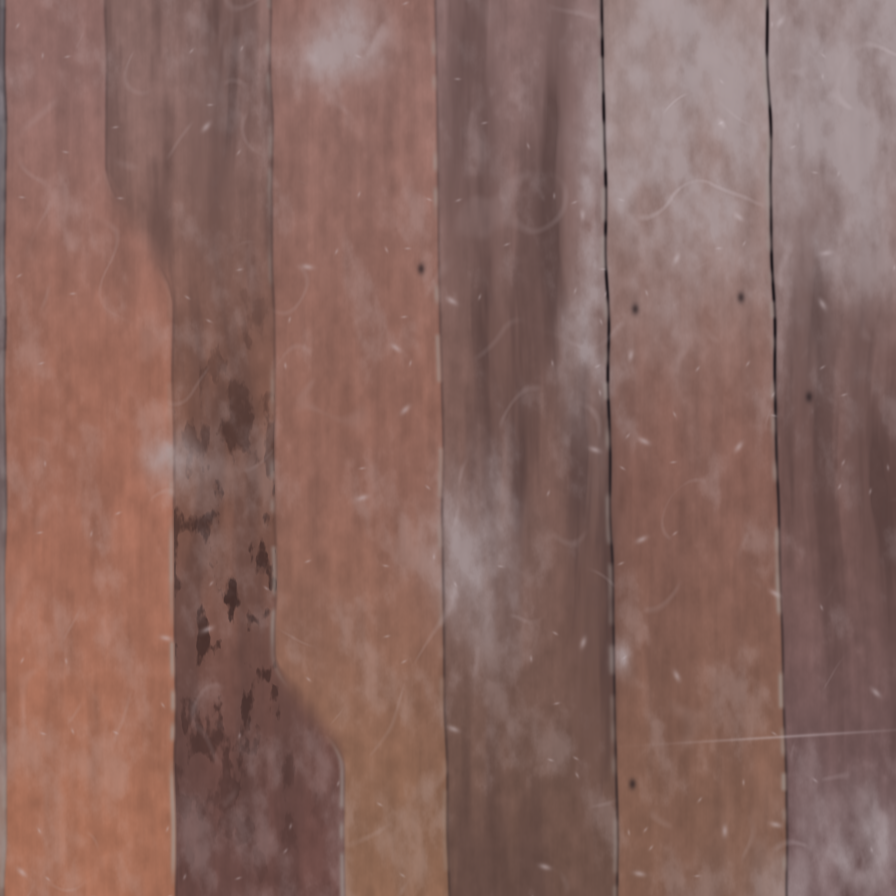
This texture is drawn by a WebGL 2 fragment shader. Its source:

```glsl
#version 300 es
precision highp float;
// Worn timber floor: six upright planks, slightly fanned, with uneven seams.
// Plank tints blend down the board; stretched noise adds grain and dark figure,
// then mottled haze, flecks, nail holes and hairline scratches go on top.
uniform vec2 u_resolution;
out vec4 fragColor;

const vec3 HAZE = vec3(0.68, 0.63, 0.64);
const vec3 SEAM_DARK = vec3(0.15, 0.12, 0.13);
const vec3 SEAM_LIGHT = vec3(0.62, 0.59, 0.57);
const vec3 FIGURE = vec3(0.30, 0.22, 0.21);
const vec3 KNOT = vec3(0.20, 0.13, 0.12);

// Plank colour at the top, middle and bottom; alpha is the strength of the figure.
const vec4 TOP[7] = vec4[7](
  vec4(0.40, 0.38, 0.40, 0.4), vec4(0.55, 0.41, 0.39, 0.1), vec4(0.53, 0.41, 0.39, 0.4),
  vec4(0.57, 0.42, 0.39, 0.1), vec4(0.52, 0.41, 0.40, 0.4), vec4(0.57, 0.47, 0.45, 0.1),
  vec4(0.57, 0.48, 0.47, 0.2));
const vec4 MID[7] = vec4[7](
  vec4(0.47, 0.41, 0.41, 0.3), vec4(0.62, 0.41, 0.34, 0.06), vec4(0.48, 0.33, 0.28, 0.4),
  vec4(0.56, 0.39, 0.34, 0.08), vec4(0.47, 0.35, 0.32, 0.5), vec4(0.51, 0.36, 0.32, 0.15),
  vec4(0.46, 0.34, 0.32, 0.5));
const vec4 LOW[7] = vec4[7](
  vec4(0.56, 0.46, 0.42, 0.2), vec4(0.64, 0.42, 0.33, 0.05), vec4(0.41, 0.28, 0.26, 0.3),
  vec4(0.54, 0.39, 0.31, 0.08), vec4(0.43, 0.32, 0.28, 0.35), vec4(0.50, 0.36, 0.30, 0.12),
  vec4(0.43, 0.33, 0.33, 0.4));

// Seam wear: dark at top, dark at bottom, light at top, light at bottom.
const vec4 WEAR[6] = vec4[6](
  vec4(0.35, 0.1, 0.2, 0.3), vec4(0.2, 0.25, 0.1, 0.6), vec4(0.2, 0.1, 0.3, 0.5),
  vec4(0.2, 0.35, 0.45, 0.2), vec4(1.0, 0.55, 0.4, 0.3), vec4(1.0, 0.45, 0.4, 0.55));

// Centre and radii of haze patches and of dark bands in the wood.
const vec4 PATCHES[8] = vec4[8](
  vec4(0.96, 0.90, 0.12, 0.22), vec4(0.76, 0.84, 0.09, 0.22), vec4(0.655, 0.72, 0.02, 0.18),
  vec4(0.53, 0.39, 0.04, 0.09), vec4(0.20, 0.48, 0.025, 0.025), vec4(0.38, 0.96, 0.05, 0.05),
  vec4(0.70, 0.255, 0.012, 0.018), vec4(0.95, 0.04, 0.10, 0.06));
const vec4 BANDS[9] = vec4[9](
  vec4(0.505, 0.88, 0.012, 0.2), vec4(0.54, 0.74, 0.012, 0.2), vec4(0.615, 0.85, 0.018, 0.24),
  vec4(0.565, 0.46, 0.013, 0.2), vec4(0.66, 0.36, 0.025, 0.24), vec4(0.90, 0.64, 0.018, 0.17),
  vec4(0.96, 0.62, 0.012, 0.2), vec4(0.985, 0.44, 0.016, 0.14), vec4(0.245, 0.84, 0.022, 0.17));
const vec2 NAILS[5] = vec2[5](vec2(0.709, 0.655), vec2(0.827, 0.668),
  vec2(0.706, 0.125), vec2(0.903, 0.557), vec2(0.47, 0.70));

float hash(vec2 p) {
  vec3 q = fract(p.xyx * 0.1031);
  q += dot(q, q.yzx + 33.33);
  return fract((q.x + q.y) * q.z);
}

float noise(vec2 p) {
  vec2 i = floor(p), f = fract(p);
  f = f * f * (3.0 - 2.0 * f);
  return mix(mix(hash(i), hash(i + vec2(1, 0)), f.x),
             mix(hash(i + vec2(0, 1)), hash(i + vec2(1, 1)), f.x), f.y);
}

float fbm(vec2 p) {
  float sum = 0.0, gain = 0.53;
  for (int i = 0; i < 4; i++, gain *= 0.5) {
    sum += gain * noise(p);
    p = mat2(1.98, 0.3, -0.3, 1.98) * p + 17.3;
  }
  return sum;
}

float blob(vec2 p, vec2 radii) {
  p /= radii;
  return exp(-dot(p, p));
}

vec4 plank(int i, float y) {
  return y > 0.5 ? mix(MID[i], TOP[i], smoothstep(0.5, 0.95, y))
                 : mix(LOW[i], MID[i], smoothstep(0.05, 0.5, y));
}

// Seam position, and how far it fades where interlocking boards shift sideways.
vec2 seam(int i, float y) {
  float x = i == 0 ? 0.006 : 0.118 + 0.1845 * float(i - 1), s = 0.0;
  if (i == 1) s = 1.0 - smoothstep(0.66, 0.82, y);
  if (i == 2) s = 1.0 - smoothstep(0.14, 0.27, y);
  float wobble = 0.003 * (noise(vec2(float(i) * 7.0, y * 14.0)) - 0.5);
  return vec2((x + 0.073 * s) * (1.0 + 0.027 * (1.0 - y)) + wobble, min(1.0, 6.0 * s * (1.0 - s)));
}

// One short fleck in some of the cells, each at its own angle.
float flecks(vec2 p, float cells, float chance) {
  vec2 id = floor(p * cells);
  float turn = 6.283 * hash(id + 5.3);
  vec2 q = fract(p * cells) - 0.3 - 0.4 * vec2(hash(id + 3.1), hash(id + 8.7));
  q *= mat2(cos(turn), -sin(turn), sin(turn), cos(turn));
  return step(hash(id), chance) * blob(q, vec2(0.06, 0.12));
}

// Broken hairlines along the level curves of a noise field.
float hairlines(vec2 p) {
  float ridge = 1.0 - abs(2.0 * noise(p) - 1.0);
  return smoothstep(0.9, 1.0, ridge) * smoothstep(0.55, 0.8, noise(p * 1.7 + 31.0));
}

void main() {
  vec2 uv = gl_FragCoord.xy / u_resolution;
  float soft = max(0.0021, 0.8 / u_resolution.x);
  // Planks and seams
  vec4 wood = plank(0, uv.y);
  float dark = 0.0, light = 0.0, high = smoothstep(0.25, 0.65, uv.y);
  for (int i = 0; i < 6; i++) {
    vec2 s = seam(i, uv.y);
    float d = uv.x - s.x, blur = mix(soft, 0.02, s.y);
    wood = mix(wood, plank(i + 1, uv.y), smoothstep(-blur, blur, d));
    float chips = (1.0 - s.y) * smoothstep(0.25, 0.75, noise(vec2(float(i) * 5.0, uv.y * 55.0)));
    vec2 wear = mix(WEAR[i].yw, WEAR[i].xz, high);
    dark = max(dark, wear.x * (1.0 - 0.4 * chips) * (1.0 - s.y) * blob(vec2(d, 0), vec2(soft)));
    light = max(light, wear.y * chips * blob(vec2(d + 0.003, 0), vec2(soft * 1.4)));
  }
  // Grain, mottle, and dark figure that leans along the board
  vec2 bent = uv - vec2(0.03 * noise(uv * vec2(7.0, 4.0)) - 0.015, 0);
  float streak = fbm(bent * vec2(38.0, 4.0)), mottle = fbm(uv * vec2(75.0, 48.0));
  vec3 col = wood.rgb * (0.84 + 0.16 * fbm(uv * vec2(85.0, 7.0)) + 0.17 * mottle);
  float figure = wood.a * smoothstep(0.42, 0.75, streak);
  for (int i = 0; i < 9; i++) figure += (0.9 * streak + 0.5 * mottle - 0.2) * blob(bent - BANDS[i].xy, BANDS[i].zw);
  col = mix(col, FIGURE, clamp(figure, 0.0, 0.75));
  float knots = smoothstep(0.54, 0.68, fbm(uv * vec2(62.0, 29.0)));
  knots *= smoothstep(0.2, 0.3, wood.a) * blob(uv - vec2(0.26, 0.34), vec2(0.1, 0.24));
  col = mix(col, KNOT, 0.8 * knots);
  // Haze, broken into small wisps
  float haze = 0.06, cloud = 0.7 * fbm((uv + vec2(0.2 * uv.y, 0)) * vec2(26.0, 13.0)) + 0.3 * mottle;
  vec2 drift = uv + 0.03 * vec2(noise(uv * 19.0), noise(uv * 17.0 + 9.0)) - 0.015;
  for (int i = 0; i < 8; i++) haze += blob(drift - PATCHES[i].xy, PATCHES[i].zw);
  col = mix(col, HAZE, clamp(haze * (1.6 * cloud - 0.2), 0.0, 0.7));
  col = mix(col, HAZE, 0.2 * smoothstep(0.5, 0.75, cloud));
  col = mix(mix(col, SEAM_DARK, dark), SEAM_LIGHT, light);
  // Nail holes, flecks and scratches
  for (int i = 0; i < 5; i++) col = mix(col, SEAM_DARK, 0.65 * blob(uv - NAILS[i], vec2(0.004, 0.006)));
  float marks = 0.45 * flecks(uv, 19.0, 0.1) + 0.3 * flecks(uv + 0.37, 37.0, 0.09);
  marks += (0.1 + 0.15 * min(haze, 1.0)) * hairlines(mat2(0.9, 0.5, -0.5, 0.9) * uv * vec2(19.0, 13.0));
  vec2 p = uv - vec2(0.88, 0.178);
  marks += 0.35 * blob(vec2(p.x, p.y - 0.06 * p.x), vec2(0.1, 0.002));
  fragColor = vec4(mix(col, HAZE * 1.15, min(marks, 0.7)), 1.0);
}
```
